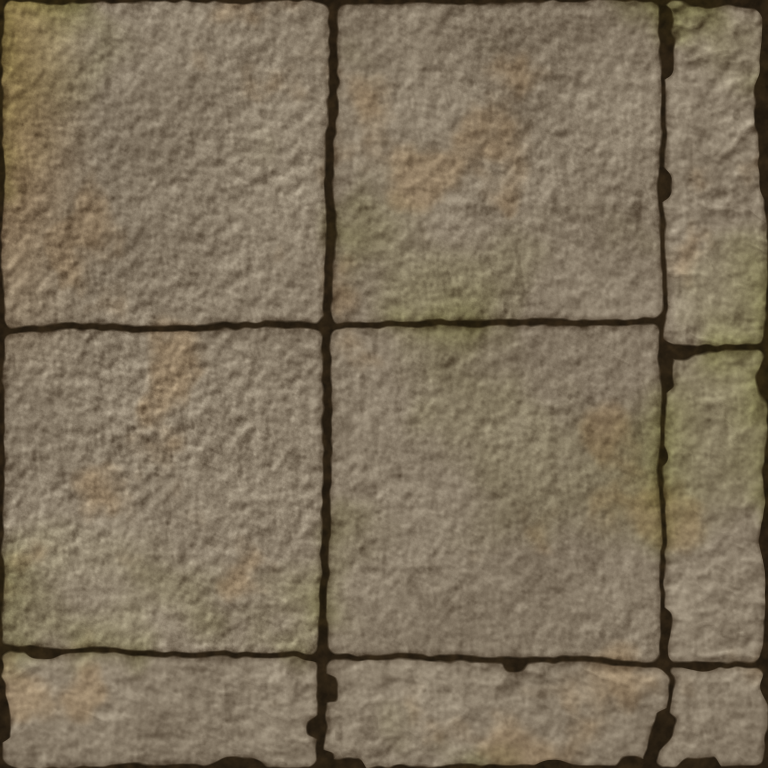
This texture is drawn by a Shadertoy shader. Its source:

```glsl
const vec3 JOINT_COLOR = vec3(0.15, 0.115, 0.07);
const vec3 STONE_DARK  = vec3(0.32, 0.27, 0.21);
const vec3 STONE_LIGHT = vec3(0.64, 0.59, 0.51);
const vec3 MOSS_TINT   = vec3(0.90, 0.94, 0.74);
const vec3 RUST_TINT   = vec3(1.06, 0.98, 0.87);
const vec2 LIGHT_STEP  = vec2(-0.0019, 0.0025);
const float CORNER_RADIUS = 0.012;
const float GRAIN_SCALE   = 82.0;
const float BASE_TONE     = 0.63;

float hash(vec2 p) {
    vec3 q = fract(p.xyx * vec3(0.1031, 0.1030, 0.0973));
    q += dot(q, q.yzx + 33.33);
    return fract((q.x + q.y) * q.z);
}

float noise(vec2 p) {
    vec2 i = floor(p), f = fract(p);
    f = f * f * (3.0 - 2.0 * f);
    return mix(mix(hash(i), hash(i + vec2(1, 0)), f.x),
               mix(hash(i + vec2(0, 1)), hash(i + vec2(1, 1)), f.x), f.y);
}

float fbm(vec2 p) {
    float sum = 0.0, amp = 0.5;
    for (int i = 0; i < 4; i++) {
        sum += amp * noise(p);
        p = mat2(1.6, 1.2, -1.2, 1.6) * p + 17.3;
        amp *= 0.5;
    }
    return sum / 0.9375;
}

// Fine grain everywhere, folded layers on rough-cut stones
float stoneHeight(vec2 p, float rough) {
    float grain = fbm(p * GRAIN_SCALE);
    vec2 bent = p + 0.035 * vec2(fbm(p * 9.0), fbm(p * 9.0 + 40.0));
    float layers = 1.0 - abs(2.0 * fbm(bent * vec2(17.0, 25.0)) - 1.0);
    return grain * mix(1.0, 0.65, rough) + layers * rough * 1.1;
}

// Distance inside a slab (negative in the joints); also gives its cell
float slabDistance(vec2 p, out vec2 cell) {
    vec2 q = p + 0.010 * (vec2(fbm(p * 13.0), fbm(p * 13.0 + 70.0)) - 0.5)
               + 0.004 * (vec2(noise(p * 75.0), noise(p * 75.0 + 30.0)) - 0.5);

    // Joint positions: two wide columns and rows, one narrow border each
    float slant = mix(0.852, 0.878, clamp(p.y / 0.12, 0.0, 1.0));
    float x1 = mix(0.418, 0.434, p.y);
    float x2 = mix(slant, 0.863, smoothstep(0.11, 0.14, p.y));
    float inBorder = step(x2, q.x);
    float y1 = mix(0.154, 0.134, p.x);
    float y2 = mix(0.572 + 0.010 * p.x, 0.547, inBorder);
    float top = 1.0 - inBorder * 0.16 * max(p.x - 0.91, 0.0);
    cell = vec2(step(x1, q.x) + inBorder, step(y1, q.y) + step(y2, q.y));

    float dx = min(min(abs(q.x - x1) - 0.0055, abs(q.x - x2) - 0.0030),
                   min(q.x, 1.0 - q.x) - 0.0040);
    float dy = min(min(abs(q.y - y1) - 0.0035, abs(q.y - y2) - 0.0040),
                   min(q.y, top - q.y) - 0.0030);
    vec2 corner = max(CORNER_RADIUS - vec2(dx, dy), 0.0);
    float rounded = CORNER_RADIUS - length(corner);
    float d = min(dx, dy);
    return d < CORNER_RADIUS ? rounded : d;
}

void mainImage(out vec4 fragColor, in vec2 fragCoord) {
    vec2 p = fragCoord / iResolution.xy;
    float pixel = 1.0 / min(iResolution.x, iResolution.y);

    vec2 cell;
    float d = slabDistance(p, cell);
    float rough = max(step(1.5, cell.x), step(cell.y, 0.5));
    float slabSeed = hash(cell * 7.0 + 3.0);
    vec2 s = p + cell * 3.7;

    // Broken chips along the border stones
    d -= rough * 0.012 * smoothstep(0.62, 0.82, noise(s * 19.0));

    // Relief lit from the upper left
    float relief = stoneHeight(s - LIGHT_STEP, rough)
                 - stoneHeight(s + LIGHT_STEP, rough);
    float patches = fbm(s * 6.0 + 11.0);
    float wear = mix(0.75, 1.15, slabSeed) * mix(0.65, 1.35, patches);

    // Mottling, speckles and pits
    float tone = BASE_TONE + 0.05 * (slabSeed - 0.5) + 0.04 * rough;
    tone += relief * wear * 0.95;
    tone += 0.42 * (fbm(s * 8.0) - 0.5) + 0.24 * (fbm(s * 34.0) - 0.5);
    tone += 0.20 * (noise(s * 210.0) - 0.5);
    tone -= 0.30 * smoothstep(0.70, 0.90, noise(s * vec2(64.0, 48.0))) * patches;

    // Worn rim and soft shade towards the joints
    tone += 0.07 * smoothstep(0.003, 0.008, d) * smoothstep(0.022, 0.009, d);
    tone -= 0.38 * exp(-max(d, 0.0) / 0.005);
    vec3 stone = mix(STONE_DARK, STONE_LIGHT, clamp(tone, -0.35, 1.25));

    // Damp green and warm stains
    float moss = smoothstep(0.50, 0.72, fbm(p * 5.0 + 23.0));
    stone *= mix(vec3(1.0), MOSS_TINT, moss * (0.25 + 0.75 * exp(-max(d, 0.0) / 0.03)));
    float rust = smoothstep(0.14, 0.0, p.x) * smoothstep(0.45, 0.85, p.y);
    stone *= mix(vec3(1.0), RUST_TINT, max(rust, 0.6 * smoothstep(0.58, 0.75, fbm(p * 9.0))));

    // Earth in the joints
    vec3 joint = JOINT_COLOR * mix(0.65, 1.45, fbm(p * 95.0));
    joint *= mix(vec3(1.0), MOSS_TINT * 1.1, moss);
    float edge = max(1.2 * pixel, 0.0018);
    fragColor = vec4(mix(joint, stone, smoothstep(-edge, edge, d)), 1.0);
}
```
